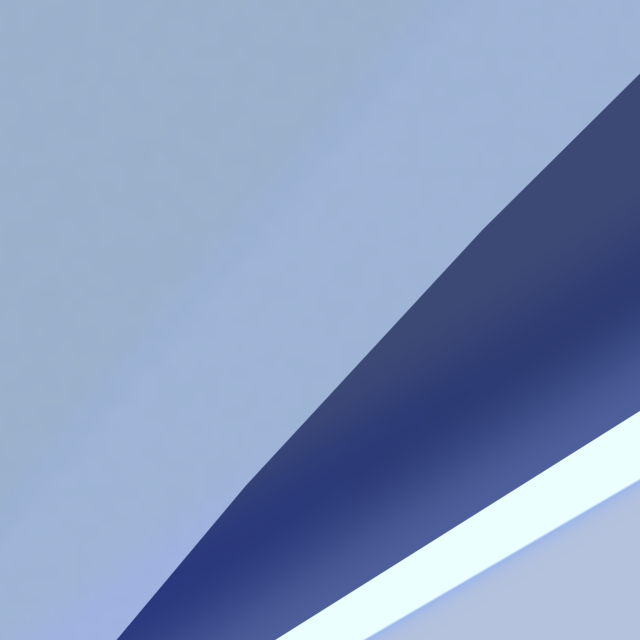
A WebGL 2 fragment shader for this background:

```glsl
#version 300 es
precision highp float;

uniform vec2 u_resolution;
out vec4 outColor;

// Wall: soft diagonal fold and a periwinkle wedge at the lower left
const vec3 WALL_FAR = vec3(0.608, 0.692, 0.800);
const vec3 WALL_NEAR = vec3(0.622, 0.706, 0.838);
const vec3 WALL_FOLD = vec3(0.602, 0.690, 0.838);
const vec3 WALL_WEDGE = vec3(0.628, 0.700, 0.878);

// Blue plane: a dark core between a dusty top and a lighter foot
const vec3 PLANE_TOP = vec3(0.235, 0.285, 0.460);
const vec3 CORE_LEFT = vec3(0.165, 0.222, 0.490);
const vec3 CORE_RIGHT = vec3(0.178, 0.235, 0.450);
const vec3 PLANE_FOOT = vec3(0.305, 0.375, 0.610);

// Light strip and the floor under it
const vec3 STRIP = vec3(0.920, 1.000, 0.995);
const vec3 HALO = vec3(0.600, 0.710, 0.930);
const vec3 FLOOR = vec3(0.708, 0.760, 0.865);

// Lines as (x, y, slope) through a point
const vec3 FOLD_LINE = vec3(0.378, 0.622, 1.17);
const vec3 WEDGE_LINE = vec3(0.378, 0.251, 0.73);
const vec3 RIM_LOW = vec3(0.182, 0.000, 1.193);
const vec3 RIM_MID = vec3(0.384, 0.241, 1.081);
const vec3 RIM_HIGH = vec3(0.755, 0.642, 0.992);
const vec3 CORE_LINE = vec3(1.000, 0.560, 0.650);
const vec3 STRIP_TOP = vec3(1.000, 0.358, 0.628);
const vec3 STRIP_BOTTOM = vec3(1.000, 0.251, 0.582);

const float HALO_WIDTH = 0.012;
const float MOTTLE_SCALE = 48.0;
const float MOTTLE_AMOUNT = 0.008;

// Signed distance, positive above the line
float above(vec2 p, vec3 line) {
    return (p.y - line.y - line.z * (p.x - line.x)) * inversesqrt(1.0 + line.z * line.z);
}

float hash(vec2 p) {
    vec3 q = fract(p.xyx * 0.1031);
    q += dot(q, q.yzx + 33.33);
    return fract((q.x + q.y) * q.z);
}

float valueNoise(vec2 p) {
    vec2 cell = floor(p);
    vec2 f = fract(p);
    f = f * f * (3.0 - 2.0 * f);
    float low = mix(hash(cell), hash(cell + vec2(1.0, 0.0)), f.x);
    float high = mix(hash(cell + vec2(0.0, 1.0)), hash(cell + 1.0), f.x);
    return mix(low, high, f.y);
}

vec3 wallColor(vec2 p) {
    float fold = above(p, FOLD_LINE);
    vec3 color = mix(WALL_NEAR, WALL_FAR, smoothstep(-0.03, 0.05, fold));
    color = mix(color, WALL_FOLD, 0.5 * exp(-pow(fold / 0.025, 2.0)));
    float wedge = smoothstep(0.035, -0.04, above(p, WEDGE_LINE));
    color = mix(color, WALL_WEDGE, wedge * smoothstep(0.6, 0.3, p.x));
    return color + MOTTLE_AMOUNT * (valueNoise(p * MOTTLE_SCALE) - 0.5);
}

vec3 planeColor(vec2 p) {
    float d = above(p, CORE_LINE);
    vec3 core = mix(CORE_LEFT, CORE_RIGHT, smoothstep(0.2, 0.9, p.x));
    vec3 color = mix(core, PLANE_TOP, smoothstep(0.0, 0.13, d));
    return mix(color, PLANE_FOOT, smoothstep(0.0, -0.17, d));
}

void main() {
    vec2 p = gl_FragCoord.xy / u_resolution;
    float soft = 0.8 / min(u_resolution.x, u_resolution.y);

    // Wall and the slightly bent rim of the plane
    float rim = min(min(-above(p, RIM_LOW), -above(p, RIM_MID)), -above(p, RIM_HIGH));
    rim = max(above(p, RIM_LOW), max(above(p, RIM_MID), above(p, RIM_HIGH)));
    vec3 color = mix(planeColor(p), wallColor(p), smoothstep(-soft, soft, rim));

    // Light strip
    color = mix(STRIP, color, smoothstep(-soft, soft, above(p, STRIP_TOP)));

    // Floor with a blue halo along the strip
    float under = -above(p, STRIP_BOTTOM);
    vec3 ground = mix(FLOOR, HALO, exp(-max(under, 0.0) / HALO_WIDTH));
    color = mix(color, ground, smoothstep(-2.0 * soft, 2.0 * soft, under));

    outColor = vec4(color, 1.0);
}
```
